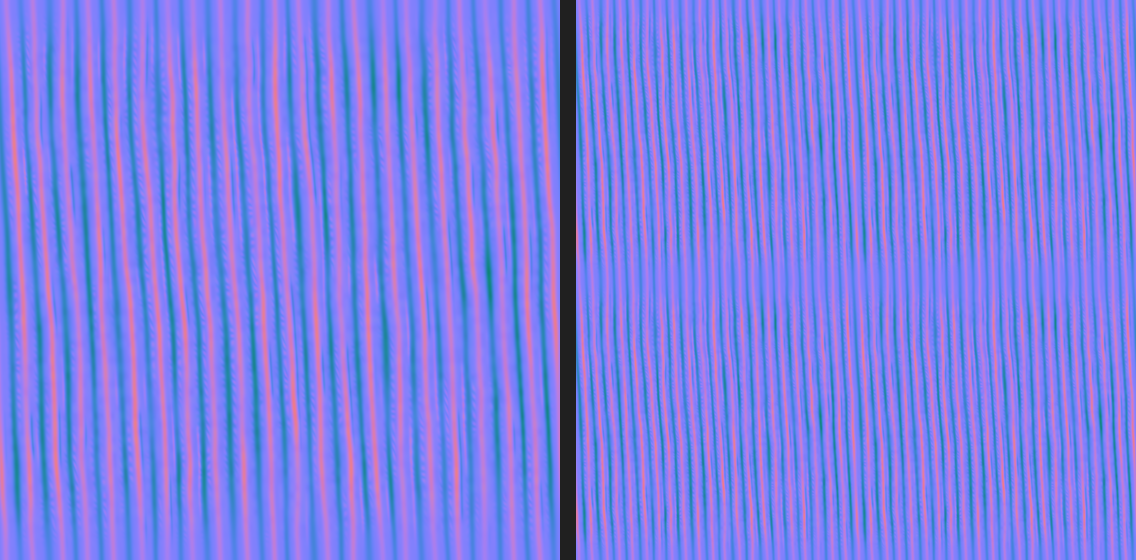
Left, the tile; right, the same tile 2 across and 2 down.
Reproduce this texture map procedurally as a WebGL 1 fragment shader.

```glsl
precision highp float;
// Tangent-space normal map of a pleated cloth: 21 narrow upright folds that
// lean by exactly one fold over the height. Gaussian slopes form each fold;
// noise on a skewed, wrapping lattice varies their strength and path.

uniform vec2 u_resolution;

const float FOLDS = 21.0;
const float TAU = 6.2831853;

float hash(vec2 p) {
  vec3 q = fract(p.xyx * 0.1031);
  q += dot(q, q.yzx + 33.33);
  return fract((q.x + q.y) * q.z);
}

// Value at a lattice corner; crossing the top shifts by one fold.
float corner(vec2 cell, float perFold, float rows, float seed) {
  float turn = floor((cell.y + 0.5) / rows);
  cell -= turn * vec2(perFold, rows);
  float columns = FOLDS * perFold;
  cell.x -= columns * floor((cell.x + 0.5) / columns);
  return hash(cell + seed);
}

// Smooth noise from 0 to 1, in fold coordinates (fold number, height).
float foldNoise(vec2 fold, float perFold, float rows, float seed) {
  vec2 p = fold * vec2(perFold, rows);
  vec2 cell = floor(p);
  vec2 f = p - cell;
  f = f * f * (3.0 - 2.0 * f);
  float low = mix(corner(cell, perFold, rows, seed),
                  corner(cell + vec2(1.0, 0.0), perFold, rows, seed), f.x);
  float high = mix(corner(cell + vec2(0.0, 1.0), perFold, rows, seed),
                   corner(cell + vec2(1.0, 1.0), perFold, rows, seed), f.x);
  return mix(low, high, f.y);
}

// Soft line repeated once per fold.
float ridge(float phase, float centre, float width) {
  float d = fract(phase - centre + 0.5) - 0.5;
  return exp(-d * d / (width * width));
}

// Zero on the border of the tile, one beyond the given margin.
float inset(float t, float margin) {
  return smoothstep(0.0, margin, min(t, 1.0 - t));
}

// Main rising and falling sides of each fold.
float foldSlope(vec2 fold, float phase) {
  float rise = 0.22 + 0.20 * foldNoise(fold, 1.0, 7.0, 3.0);
  float fall = 0.22 + 0.22 * foldNoise(fold, 1.0, 8.0, 41.0);
  float fallWidth = 0.115 + 0.045 * foldNoise(fold, 1.0, 9.0, 67.0);
  return rise * ridge(phase, 0.0, 0.122) - fall * ridge(phase, 0.54, fallWidth);
}

// Thin pinched threads that come and go beside the main sides.
float creaseSlope(vec2 fold, float phase) {
  float bright = smoothstep(0.52, 0.85, foldNoise(fold, 1.0, 10.0, 89.0));
  float dark = smoothstep(0.58, 0.85, foldNoise(fold, 1.0, 9.0, 113.0));
  return 0.20 * bright * ridge(phase, 0.36, 0.055)
       - 0.20 * dark * ridge(phase, 0.18, 0.055);
}

// Small uneven slanted stitches along the edges of the falling side.
float stitchSlope(vec2 fold, float phase) {
  float patches = smoothstep(0.3, 0.8, foldNoise(fold, 1.0, 11.0, 151.0));
  float jitter = foldNoise(fold, 2.0, 36.0, 173.0);
  float beads = sin(TAU * (60.0 * fold.y + 2.0 * phase + 1.5 * jitter));
  float strip = ridge(phase, 0.74, 0.07) + 0.5 * ridge(phase, 0.38, 0.07);
  return 0.08 * patches * strip * (beads + 0.5);
}

// Encodes sideways slope and a slight vertical tilt as a normal colour.
vec3 normalColour(float slope, float tilt) {
  float s = clamp(slope, -0.46, 0.46);
  return vec3(0.507 + s, 0.503 - 0.05 * s + tilt, 0.99 - 2.5 * s * s - abs(tilt));
}

void main() {
  vec2 uv = fract(gl_FragCoord.xy / u_resolution);
  float lean = uv.y - 0.25 * sin(TAU * uv.y) / TAU;
  vec2 fold = vec2(FOLDS * uv.x + uv.y - 0.27, uv.y);

  // Gentle wandering of the fold lines.
  float wander = 0.17 * (foldNoise(fold, 1.0, 5.0, 11.0) - 0.5)
               + 0.06 * (foldNoise(fold, 1.0, 17.0, 23.0) - 0.5);
  float phase = FOLDS * uv.x + lean - 0.27 + wander;

  // Folds relax at the hems; fine wear dies out on the tile border.
  float hem = mix(0.58, 1.0, inset(uv.y, 0.17));
  float wear = inset(uv.x, 0.03) * inset(uv.y, 0.08);

  // Broad folds, then creases, stitches and faint upright fibres.
  float fibres = 0.06 * (foldNoise(fold, 6.0, 12.0, 197.0) - 0.5);
  float grain = foldNoise(fold, 5.0, 70.0, 211.0) - 0.5;
  float detail = creaseSlope(fold, phase) + stitchSlope(fold, phase)
               + fibres + 0.03 * grain;
  float slope = hem * (foldSlope(fold, phase) + wear * detail);

  gl_FragColor = vec4(normalColour(slope, 0.03 * grain * hem * wear), 1.0);
}
```
